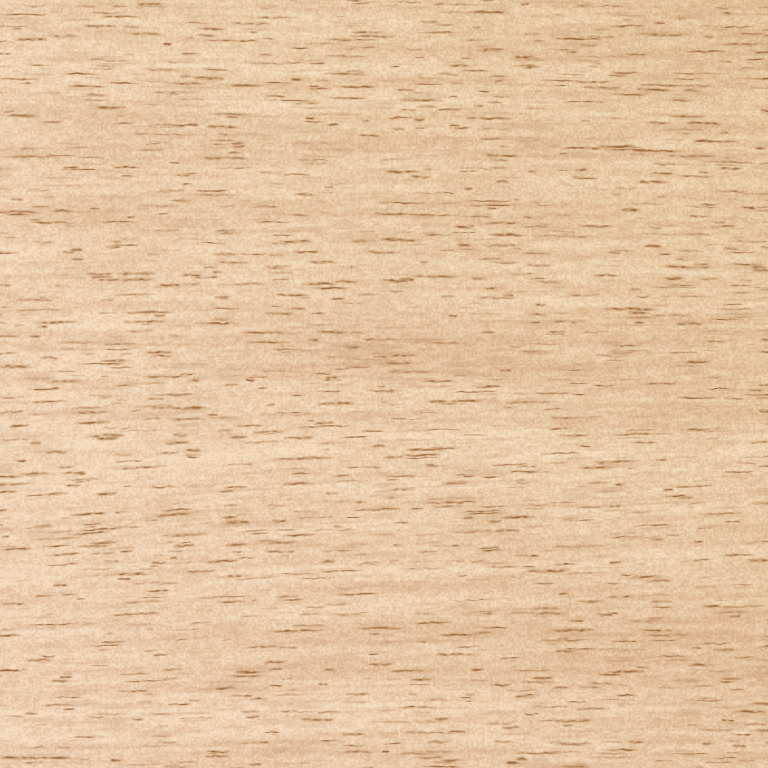
This texture is drawn by a Shadertoy shader. Its source:

```glsl
float hash(vec2 p) {
    vec3 q = fract(p.xyx * 0.1031);
    q += dot(q, q.yzx + 33.33);
    return fract((q.x + q.y) * q.z);
}

float noise(vec2 p) {
    vec2 cell = floor(p), f = fract(p);
    f = f * f * (3.0 - 2.0 * f);
    return mix(mix(hash(cell), hash(cell + vec2(1, 0)), f.x),
               mix(hash(cell + vec2(0, 1)), hash(cell + vec2(1, 1)), f.x), f.y);
}

// Bend the straight fibres so they rise gently through the lower half
vec2 grainFlow(vec2 p) {
    float rise = exp(-pow((p.y - 0.32) / 0.17, 2.0));
    float slope = 0.045 * rise - 0.012 * smoothstep(0.5, 0.8, p.y);
    p.y -= (p.x - 0.5) * slope;
    p.y += 0.008 * noise(p * vec2(2.5, 4.0) + 5.0);
    return p;
}

// Short dark dashes scattered in staggered rows, several layers deep
float pores(vec2 p) {
    float ink = 0.0;
    float wobble = 0.0018 * (noise(p * vec2(110.0, 120.0)) - 0.5);
    float ragged = mix(0.25, 1.3, noise(p * vec2(190.0, 420.0) + 40.0));
    float threshold = mix(0.22, 0.62, noise(p * vec2(2.0, 10.0) + 17.0));

    for (int i = 0; i < 5; i++) {
        float layer = float(i);
        vec2 size = vec2(0.075 + 0.012 * layer, 0.0105 + 0.0011 * layer);
        vec2 grid = p / size + layer * 7.3 + 3.0;
        grid.x += 9.0 * hash(vec2(floor(grid.y), layer + 2.0));
        vec2 id = floor(grid) + layer * 61.0;

        vec2 center = vec2(mix(0.38, 0.62, hash(id + 11.0)), mix(0.28, 0.72, hash(id + 23.0)));
        vec2 d = (fract(grid) - center) * size;
        float halfLength = size.x * mix(0.09, 0.37, pow(hash(id + 37.0), 1.5));
        float thickness = mix(0.0009, 0.0019, hash(id + 53.0));
        float strength = pow(smoothstep(threshold, 1.05, hash(id + 71.0)), 1.4);

        float across = (d.y + wobble) / thickness;
        float along = 1.0 - smoothstep(0.35, 1.0, abs(d.x) / halfLength);
        ink = max(ink, exp(-across * across) * along * strength);
    }
    return clamp(ink * ragged, 0.0, 1.0);
}

// Long faint threads of darker fibre between the pores
float threads(vec2 p) {
    float thread = noise(p * vec2(20.0, 210.0) + 91.0);
    float patchy = noise(p * vec2(3.0, 24.0) + 13.0);
    return smoothstep(0.55, 0.95, thread) * mix(0.2, 1.0, patchy);
}

void mainImage(out vec4 fragColor, in vec2 fragCoord) {
    vec2 p = fragCoord / iResolution.xy;
    vec2 q = grainFlow(p);

    // Broad growth bands, thin streaks and fine speckle
    float tone = 0.62;
    tone += 0.28 * (noise(q * vec2(0.9, 13.0) + 3.0) - 0.5);
    tone += 0.36 * (noise(q * vec2(1.8, 46.0) + 29.0) - 0.5);
    tone += 0.44 * (noise(q * vec2(8.0, 140.0) + 51.0) - 0.5);
    tone += 0.40 * (noise(q * vec2(90.0, 300.0) + 7.0) - 0.5);
    tone += 0.75 * (noise(p * vec2(400.0, 430.0) + 83.0) - 0.5);

    // Soft light falling from the left
    tone += 0.20 * (0.42 - p.x);
    tone += 0.12 * exp(-dot(p - vec2(0.0, 0.35), p - vec2(0.0, 0.35)) * 9.0);

    vec3 darkWood = vec3(0.858, 0.702, 0.555);
    vec3 paleWood = vec3(0.942, 0.838, 0.712);
    vec3 color = mix(darkWood, paleWood, clamp(tone, -0.2, 1.2));

    // Pinker towards the bottom left, yellower towards the top right
    color += vec3(0.004, -0.004, 0.012) * (1.0 - p.x - p.y);

    color = mix(color, vec3(0.76, 0.59, 0.44), 0.34 * threads(q));
    color = mix(color, vec3(0.63, 0.43, 0.25), pores(q));
    fragColor = vec4(color, 1.0);
}
```
